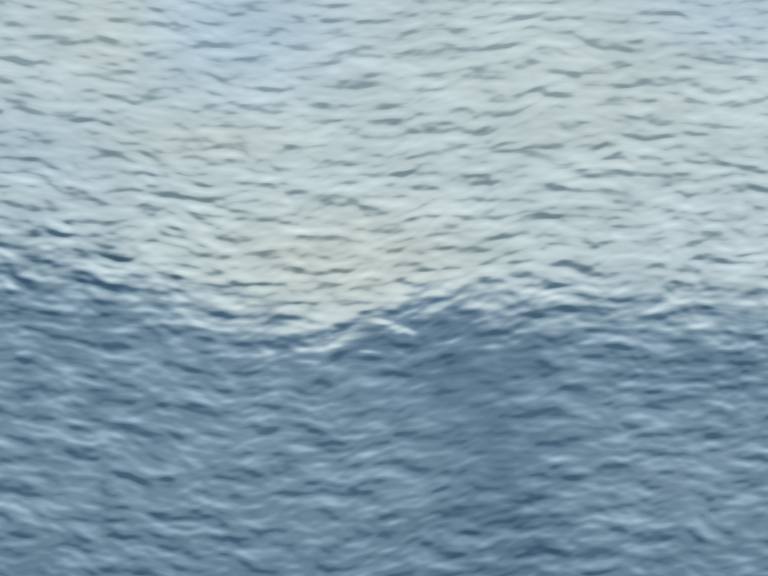
Write a Shadertoy shader that draws this texture.

```glsl
const vec3 PALE_WATER = vec3(0.710, 0.780, 0.803);
const vec3 CREAM_GLOW = vec3(0.750, 0.795, 0.780);
const vec3 SKY_BLUE   = vec3(0.665, 0.760, 0.830);
const vec3 GREY_BLUE  = vec3(0.610, 0.700, 0.750);
const vec3 MID_WATER  = vec3(0.475, 0.575, 0.645);
const vec3 DEEP_WATER = vec3(0.335, 0.435, 0.525);
const vec3 CREST_TINT = vec3(0.97, 1.00, 1.00);
const vec3 TROUGH_TINT = vec3(1.06, 1.00, 0.94);
const vec2 WAVE_SCALE = vec2(13.5, 36.0);
const float CREST_GAIN = 0.22;
const float TROUGH_GAIN = 0.22;
const float EDGE_SOFTNESS = 0.085;

float hash(vec2 p) {
    vec3 q = fract(vec3(p.xyx) * 0.1031);
    q += dot(q, q.yzx + 33.33);
    return fract((q.x + q.y) * q.z);
}

// Gradient noise, roughly -0.7 to 0.7
float corner(vec2 cell, vec2 offset, vec2 f) {
    float angle = 6.2832 * hash(cell + offset);
    return dot(vec2(cos(angle), sin(angle)), f - offset);
}

float noise(vec2 p) {
    vec2 cell = floor(p), f = fract(p);
    vec2 w = f * f * f * (f * (f * 6.0 - 15.0) + 10.0);
    float low = mix(corner(cell, vec2(0, 0), f), corner(cell, vec2(1, 0), f), w.x);
    float high = mix(corner(cell, vec2(0, 1), f), corner(cell, vec2(1, 1), f), w.x);
    return mix(low, high, w.y);
}

float fbm(vec2 p) {
    float sum = 0.0, amplitude = 0.62;
    for (int i = 0; i < 3; i++) {
        sum += amplitude * noise(p);
        p = mat2(1.75, 0.12, -0.25, 1.75) * p + 17.3;
        amplitude *= 0.55;
    }
    return sum;
}

// Soft elliptical patch
float patchAt(vec2 uv, vec2 center, vec2 radius) {
    vec2 d = (uv - center) / radius;
    return exp(-dot(d, d));
}

// Height of the border between reflected sky and shaded water
float shadeLine(float x) {
    float y = mix(0.560, 0.420, smoothstep(0.0, 0.43, x));
    y += 0.060 * smoothstep(0.43, 0.58, x);
    return y - 0.020 * smoothstep(0.75, 1.0, x);
}

// Elongated ripples, tilted on the left and level on the right
float ripples(vec2 p, vec2 uv) {
    float tilt = mix(0.16, 0.03, smoothstep(0.2, 0.75, uv.x));
    vec2 q = vec2(p.x, p.y + tilt * p.x + 0.14 * p.y * p.y);
    q += vec2(0.016, 0.010) * vec2(noise(q * 11.0), noise(q * 9.0 + 40.0));
    return fbm(q * WAVE_SCALE + 5.0);
}

vec3 waterBase(vec2 uv, float lit) {
    vec3 sky = PALE_WATER;
    sky = mix(sky, SKY_BLUE, 0.80 * patchAt(uv, vec2(0.31, 0.95), vec2(0.12, 0.10)));
    sky = mix(sky, SKY_BLUE, 0.65 * patchAt(uv, vec2(0.95, 0.97), vec2(0.11, 0.07)));
    sky = mix(sky, GREY_BLUE, 0.70 * patchAt(uv, vec2(0.03, 0.74), vec2(0.16, 0.06)));
    sky = mix(sky, GREY_BLUE, 0.50 * patchAt(uv, vec2(0.02, 0.61), vec2(0.12, 0.05)));
    sky = mix(sky, CREAM_GLOW, 0.90 * patchAt(uv, vec2(0.45, 0.55), vec2(0.22, 0.11)));
    sky = mix(sky, CREAM_GLOW, 0.65 * patchAt(uv, vec2(0.27, 0.75), vec2(0.14, 0.04)));
    sky = mix(sky, CREAM_GLOW, 0.55 * patchAt(uv, vec2(0.14, 0.94), vec2(0.06, 0.08)));
    sky = mix(sky, CREAM_GLOW, 0.40 * patchAt(uv, vec2(0.75, 0.84), vec2(0.28, 0.16)));

    float depth = 0.24 + 0.30 * smoothstep(0.16, 0.0, uv.y);
    depth += 0.50 * patchAt(uv, vec2(0.55, 0.38), vec2(0.10, 0.10));
    depth += 0.55 * patchAt(uv, vec2(0.66, 0.18), vec2(0.08, 0.17));
    depth += 0.30 * patchAt(uv, vec2(0.90, 0.34), vec2(0.18, 0.05));
    depth -= 0.15 * patchAt(uv, vec2(0.85, 0.20), vec2(0.13, 0.10));
    vec3 shade = mix(MID_WATER, DEEP_WATER, clamp(depth, 0.0, 1.0));
    return mix(shade, sky, lit);
}

void mainImage(out vec4 fragColor, in vec2 fragCoord) {
    vec2 uv = fragCoord / iResolution.xy;
    vec2 p = fragCoord / iResolution.y;

    // Slope toward the viewer lights crests and darkens troughs
    float wave = ripples(p, uv);
    float slope = wave - ripples(p + vec2(0.003, 0.009), uv + vec2(0.002, 0.009));
    float relief = 0.60 * wave + 0.80 * slope;

    // Ripples break up the border; it is crispest at the center
    float drift = 0.025 * noise(p * vec2(5.0, 9.0) + 3.0);
    float height = uv.y - shadeLine(uv.x) + drift + 0.10 * relief;
    float softness = EDGE_SOFTNESS * (1.0 - 0.6 * exp(-pow((uv.x - 0.5) / 0.15, 2.0)));
    float lit = smoothstep(-softness, softness, height);
    vec3 color = waterBase(uv, lit);
    color += 0.055 * noise(p * vec2(5.0, 15.0) + 21.0);

    // Ripples grow calmer in the distance and in the dark patches
    float strength = mix(1.0, 0.70, smoothstep(0.60, 0.95, uv.y));
    strength *= 1.0 - 0.45 * patchAt(uv, vec2(0.62, 0.28), vec2(0.10, 0.18));
    strength *= 1.0 + 0.35 * patchAt(uv, vec2(0.15, 0.54), vec2(0.25, 0.08));
    float crest = max(relief, 0.0);
    float trough = smoothstep(0.0, 0.60, -relief);
    color += strength * CREST_GAIN * crest * CREST_TINT * mix(1.40, 0.70, lit);
    color -= strength * TROUGH_GAIN * trough * TROUGH_TINT * mix(0.75, 1.15, lit);

    fragColor = vec4(clamp(color, 0.0, 1.0), 1.0);
}
```
